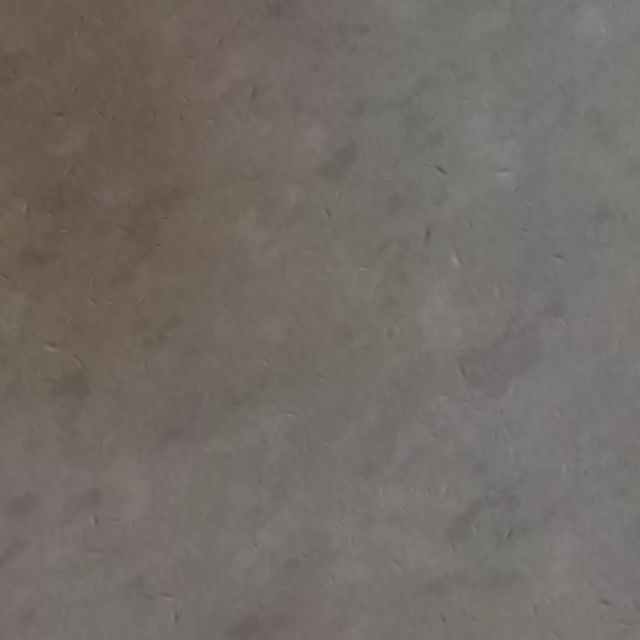
A three.js fragment shader for this texture:

```glsl
// Weathered stone plaster: a brown stain at the upper left fades into warm grey.
// Layered noise gives soft clouds, hue drift and grain; two scattered layers of
// small slanted pits, each dark on one side and lit on the other, add relief.

varying vec2 vUv;

const vec3 STAIN_BROWN = vec3(0.408, 0.346, 0.300);
const vec3 WARM_GREY = vec3(0.458, 0.432, 0.414);
const vec3 COOL_GREY = vec3(0.470, 0.466, 0.456);
const vec3 PINK_GREEN_DRIFT = vec3(0.014, -0.010, 0.008);
const vec3 BLUE_OLIVE_DRIFT = vec3(-0.006, 0.000, 0.022);
const vec2 STAIN_CENTRE = vec2(-0.05, 0.88);
const float STAIN_RADIUS = 0.80;
const float CLOUD_CONTRAST = 0.050;
const float MOTTLE_CONTRAST = 0.030;
const float GRAIN_CONTRAST = 0.022;
const float BLOTCH_DEPTH = 0.035;
const float PIT_DEPTH = 0.11;
const float SLANT = 2.1;

float hash(vec2 p) {
  vec3 q = fract(vec3(p.xyx) * 0.1031);
  q += dot(q, q.yzx + 33.33);
  return fract((q.x + q.y) * q.z);
}

vec2 hash2(vec2 p) {
  return vec2(hash(p + 17.3), hash(p + 71.9));
}

mat2 rotation(float a) {
  return mat2(cos(a), sin(a), -sin(a), cos(a));
}

// Smooth value noise from 0 to 1
float noise(vec2 p) {
  vec2 i = floor(p);
  vec2 f = fract(p);
  f = f * f * f * (f * (f * 6.0 - 15.0) + 10.0);
  float low = mix(hash(i), hash(i + vec2(1.0, 0.0)), f.x);
  float high = mix(hash(i + vec2(0.0, 1.0)), hash(i + 1.0), f.x);
  return mix(low, high, f.y);
}

// Octaves turned against each other to hide the lattice
float fbm(vec2 p) {
  float sum = 0.0;
  float weight = 0.5;
  for (int k = 0; k < 5; k++) {
    sum += weight * noise(p);
    p = rotation(0.65) * p * 2.03 + 19.7;
    weight *= 0.5;
  }
  return sum / 0.97;
}

// Signed relief of slanted pits, one candidate per cell
float pits(vec2 uv, float cells, float density, float seed) {
  vec2 p = uv * cells;
  vec2 home = floor(p);
  float relief = 0.0;
  for (int y = -1; y <= 1; y++) {
    for (int x = -1; x <= 1; x++) {
      vec2 cell = home + vec2(float(x), float(y));
      vec2 id = cell + seed;
      vec2 offset = p - cell - hash2(id);
      float present = step(hash(id + 5.1), density);
      float angle = SLANT + (hash(id + 9.7) - 0.5) * 2.2;
      float size = mix(0.7, 1.25, hash(id + 31.4));
      vec2 q = rotation(-angle) * offset / (size * vec2(0.22, 0.105));
      float strength = mix(0.12, 1.0, pow(hash(id + 43.2), 4.0));
      float tilt = mix(-0.9, 1.3, hash(id + 57.6));
      relief += present * strength * (q.y * 1.3 - 0.45 * tilt) * exp(-dot(q, q));
    }
  }
  return relief;
}

void main() {
  vec2 uv = vUv;
  vec2 warp = vec2(fbm(uv * 3.0 + 4.0), fbm(uv * 3.0 + 27.0)) - 0.5;
  vec2 cloudUv = uv + warp * 0.16;

  // Broad stain and the shift from warm to cool grey
  float reach = length((cloudUv - STAIN_CENTRE) * vec2(1.0, 0.85));
  float stain = 1.0 - smoothstep(0.08, STAIN_RADIUS, reach);
  float cool = smoothstep(0.35, 1.05, cloudUv.x + 0.12 * cloudUv.y);
  vec3 color = mix(mix(WARM_GREY, COOL_GREY, cool), STAIN_BROWN, stain);

  // Faint drifts of hue
  color += PINK_GREEN_DRIFT * (fbm(cloudUv * 4.5 + 51.0) - 0.5) * 2.0;
  color += BLUE_OLIVE_DRIFT * (fbm(cloudUv * 3.5 + 83.0) - 0.5) * 2.0;

  // Clouds, mottling and slanted fine grain
  vec2 slanted = rotation(-0.6) * uv;
  float tone = CLOUD_CONTRAST * (fbm(cloudUv * 5.0 + 11.0) - 0.5);
  tone += MOTTLE_CONTRAST * (fbm(slanted * vec2(16.0, 24.0) + 37.0) - 0.5);
  tone += GRAIN_CONTRAST * (noise(rotation(-SLANT) * uv * vec2(75.0, 130.0)) - 0.5);

  // Sparse dark and pale blotches
  float blotch = fbm(slanted * vec2(13.0, 19.0) + 63.0);
  tone -= BLOTCH_DEPTH * smoothstep(0.60, 0.82, blotch);
  tone += BLOTCH_DEPTH * smoothstep(0.40, 0.18, blotch) * 0.8;

  // Pits gather in loose patches
  float patchy = mix(0.45, 1.2, smoothstep(0.35, 0.65, fbm(uv * 6.0 + 95.0)));
  float relief = pits(uv, 24.0, 0.28, 3.0) + 0.55 * pits(uv, 40.0, 0.45, 140.0);
  tone += PIT_DEPTH * patchy * relief;

  gl_FragColor = vec4(clamp(color + tone, 0.0, 1.0), 1.0);
}
```
